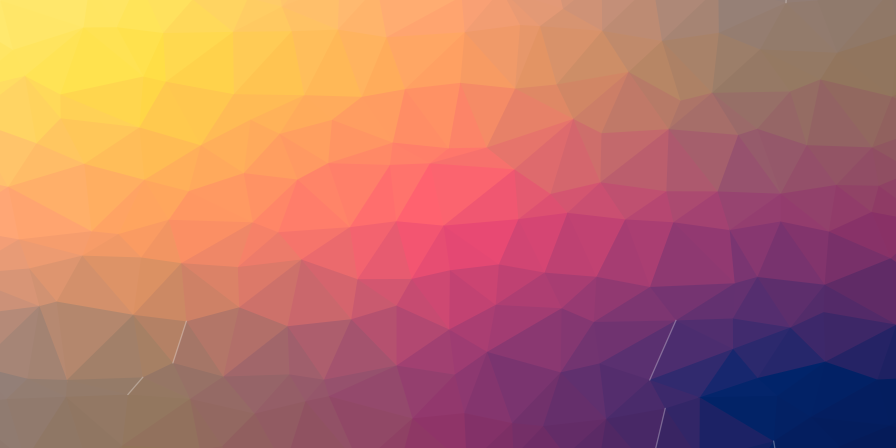
This background is drawn by a WebGL 2 fragment shader. Its source:

```glsl
#version 300 es
precision highp float;
// Low-poly gradient: a jittered lattice is split into triangles, each filled
// with one flat colour. The colour blends a horizontal and a vertical run
// through the same palette, in Lab space, sampled at the triangle's centre.

#define CELL vec2(0.12, 0.1034)    // lattice spacing, in canvas heights
#define ORIGIN vec2(0.044, 0.084)  // position of lattice point (0, 0)
#define JITTER vec2(0.74, 0.70)    // full range of vertex shift, in cells
#define SEAM_SHARE 0.04            // share of cells with a bright hairline
#define SEAM_WIDTH 0.0013
#define SEAM_GLOW 0.3
#define PALE vec3(1.0, 0.915, 0.46)
#define YELLOW vec3(1.0, 0.875, 0.25)
#define PINK vec3(1.0, 0.30, 0.45)
#define NAVY vec3(0.0, 0.15, 0.43)
#define MIDNIGHT vec3(0.02, 0.10, 0.34)

uniform vec2 u_resolution;
out vec4 outColor;

vec2 hash2(vec2 c) {
    vec3 v = fract(c.xyx * vec3(0.1031, 0.1030, 0.0973));
    v += dot(v, v.yzx + 33.33);
    return fract((v.xx + v.yz) * v.zy);
}

float cross2(vec2 a, vec2 b) { return a.x * b.y - a.y * b.x; }

// Colour space conversion, D65 white
const mat3 RGB_TO_XYZ = mat3(0.4339, 0.2126, 0.0178,
                             0.3762, 0.7152, 0.1095,
                             0.1899, 0.0722, 0.8727);

vec3 toLab(vec3 rgb) {
    vec3 lin = mix(rgb / 12.92, pow((rgb + 0.055) / 1.055, vec3(2.4)), step(0.04045, rgb));
    vec3 xyz = RGB_TO_XYZ * lin;
    vec3 f = mix(7.787 * xyz + 0.138, pow(xyz, vec3(1.0 / 3.0)), step(0.00886, xyz));
    return vec3(116.0 * f.y - 16.0, 500.0 * (f.x - f.y), 200.0 * (f.y - f.z));
}

vec3 fromLab(vec3 lab) {
    float fy = (lab.x + 16.0) / 116.0;
    vec3 f = vec3(fy + lab.y / 500.0, fy, fy - lab.z / 200.0);
    vec3 xyz = mix((f - 0.138) / 7.787, f * f * f, step(0.2069, f));
    vec3 lin = clamp(inverse(RGB_TO_XYZ) * xyz, 0.0, 1.0);
    return mix(lin * 12.92, 1.055 * pow(lin, vec3(1.0 / 2.4)) - 0.055, step(0.00313, lin));
}

// Palette run from pale yellow (t = 0) to midnight blue (t = 1), in Lab
vec3 palette(float t) {
    vec3 c = mix(toLab(PALE), toLab(YELLOW), clamp(t * 6.0, 0.0, 1.0));
    c = mix(c, toLab(PINK), clamp(t * 3.0 - 0.5, 0.0, 1.0));
    c = mix(c, toLab(NAVY), clamp(t * 3.0 - 1.5, 0.0, 1.0));
    return mix(c, toLab(MIDNIGHT), clamp(t * 6.0 - 5.0, 0.0, 1.0));
}

vec3 facetColor(vec2 centre) {
    float across = centre.x * u_resolution.y / u_resolution.x;
    return fromLab(0.5 * (palette(across) + palette(1.0 - centre.y)));
}

vec2 vertex(vec2 id) {
    return ORIGIN + CELL * (id + JITTER * (hash2(id + 57.0) - 0.5));
}

// Signed distance to the line a-b, positive on its left
float side(vec2 p, vec2 a, vec2 b) {
    return cross2(normalize(b - a), p - a);
}

// Premultiplied colour and coverage of one counter-clockwise triangle
vec4 facet(vec2 p, vec2 a, vec2 b, vec2 c) {
    float inner = min(side(p, a, b), min(side(p, b, c), side(p, c, a)));
    float cover = clamp(0.5 + inner * u_resolution.y, 0.0, 1.0);
    if (cover <= 0.0) return vec4(0.0);
    return cover * vec4(facetColor((a + b + c) / 3.0), 1.0);
}

float segment(vec2 p, vec2 a, vec2 b) {
    vec2 e = b - a;
    return length(p - a - e * clamp(dot(p - a, e) / dot(e, e), 0.0, 1.0));
}

void main() {
    vec2 p = gl_FragCoord.xy / u_resolution.y;
    vec2 home = floor((p - ORIGIN) / CELL);
    float pixel = 1.0 / u_resolution.y;
    vec4 sum = vec4(0.0);
    float seam = 0.0;

    for (int j = -1; j <= 1; j++)
    for (int i = -1; i <= 1; i++) {
        vec2 id = home + vec2(i, j);
        vec2 a = vertex(id), b = vertex(id + vec2(1, 0));
        vec2 c = vertex(id + vec2(1, 1)), d = vertex(id + vec2(0, 1));

        // Delaunay choice of diagonal: sine of the angles at b and d summed
        float sine = cross2(c - b, a - b) * dot(a - d, c - d)
                   + dot(c - b, a - b) * cross2(a - d, c - d);
        if (sine > 0.0) sum += facet(p, a, b, c) + facet(p, a, c, d);
        else sum += facet(p, a, b, d) + facet(p, b, c, d);

        // Occasional bright hairline along the cell's left edge
        float chosen = step(hash2(id + 211.0).x, SEAM_SHARE);
        float reach = 0.5 * SEAM_WIDTH + pixel;
        seam = max(seam, chosen * (1.0 - smoothstep(0.0, reach, segment(p, a, d))));
    }

    vec3 color = sum.rgb / max(sum.a, 0.001);
    outColor = vec4(mix(color, vec3(1.0), SEAM_GLOW * seam), 1.0);
}
```
